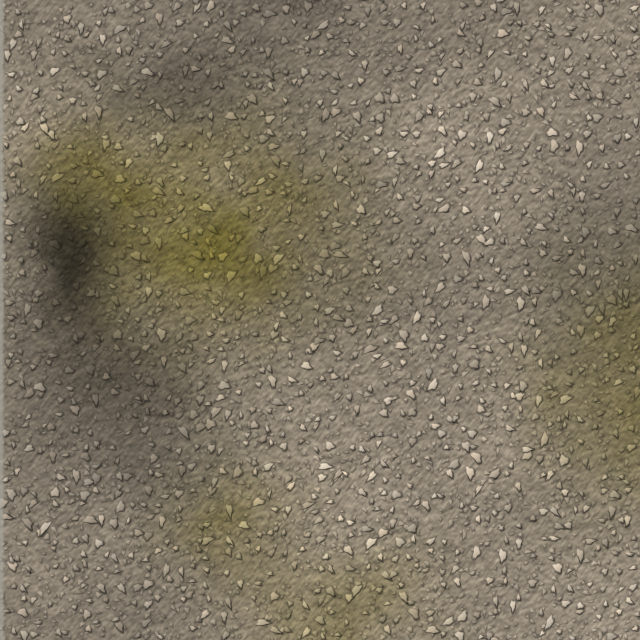
Reproduce this texture procedurally as a WebGL 1 fragment shader.

```glsl
precision highp float;
// Weathered pebbledash concrete with embossed grit, olive moss and dark damp stains.
uniform vec2 u_resolution;

const vec3 CONCRETE = vec3(0.555, 0.515, 0.455);
const vec3 PEBBLE = vec3(0.75, 0.70, 0.63);
const vec3 MOSS_TINT = vec3(0.86, 0.85, 0.50);
const vec3 EDGE_LIGHT = vec3(0.66, 0.65, 0.61);
const vec2 LIGHT_DIR = vec2(-0.6, 0.8);

float hash(vec2 p) {
  return fract(sin(dot(p, vec2(127.1, 311.7))) * 43758.5);
}

float noise(vec2 p) {
  vec2 i = floor(p);
  vec2 f = fract(p);
  f = f * f * (3.0 - 2.0 * f);
  float low = mix(hash(i), hash(i + vec2(1.0, 0.0)), f.x);
  float high = mix(hash(i + vec2(0.0, 1.0)), hash(i + vec2(1.0)), f.x);
  return mix(low, high, f.y);
}

float fbm(vec2 p) {
  float sum = 0.0;
  float gain = 0.5;
  for (int i = 0; i < 4; i++) {
    sum += gain * noise(p);
    p = p * 2.03 + 17.3;
    gain *= 0.5;
  }
  return sum / 0.9375;
}

vec2 rotate(vec2 p, float angle) {
  float c = cos(angle);
  float s = sin(angle);
  return vec2(c * p.x - s * p.y, s * p.x + c * p.y);
}

// Soft elliptical patch, 1 at its centre.
float patchAt(vec2 p, vec2 center, vec2 radius) {
  vec2 d = (p - center) / radius;
  return exp(-dot(d, d));
}

// Fine relief: the slope of a noise field along the light direction.
float emboss(vec2 p, float scale) {
  vec2 q = rotate(p, 0.6) * scale * vec2(1.25, 0.8);
  return noise(q) - noise(q + vec2(0.55, -0.45));
}

// Scatters irregular stones, each with a lit body and a dark rim.
vec3 addPebbles(vec3 color, vec2 p, float cells, float seed, float share, float strength) {
  vec2 g = p * cells;
  vec2 home = floor(g);
  float blur = 0.0008 + 0.5 / u_resolution.y;
  for (int y = -1; y <= 1; y++) {
    for (int x = -1; x <= 1; x++) {
      vec2 cell = home + vec2(float(x), float(y));
      vec2 key = cell + seed;
      float present = step(hash(key + 3.7), share);
      vec2 jitter = vec2(hash(key), hash(key + 41.3));
      vec2 offset = g - cell - 0.1 - 0.8 * jitter;
      float pick = hash(key + 9.1);
      float size = mix(0.13, 0.30, pick * pick);
      float stretch = mix(1.0, 1.5, hash(key + 23.9));
      float turn = 0.9 + 3.6 * (hash(key + 57.1) - 0.5);
      vec2 local = rotate(offset, turn) / (size * vec2(stretch, 1.0 / stretch));
      float theta = atan(local.y, local.x + 0.0001);
      float lumps = 0.16 * sin(3.0 * theta + 6.28 * pick)
                  + 0.09 * sin(5.0 * theta + 6.28 * jitter.x);
      float radius = length(local) * (1.0 + lumps);
      float dist = (radius - 1.0) * size / cells;
      float facing = dot(offset, LIGHT_DIR) / max(length(offset), 0.001);
      float body = present * strength * (1.0 - smoothstep(-blur, blur, dist));
      float rimPos = (dist - 0.0007) / 0.0018;
      float rim = present * strength * exp(-rimPos * rimPos);
      float glow = 0.82 + 0.36 * hash(key + 71.7) + 0.16 * facing * min(radius, 1.0);
      vec3 tint = PEBBLE + vec3(0.025, 0.0, -0.02) * (jitter.y - 0.4);
      color = mix(color, tint * glow, 0.85 * body);
      color *= 1.0 - rim * (0.27 - 0.22 * facing);
    }
  }
  return color;
}

void main() {
  vec2 p = gl_FragCoord.xy / u_resolution;
  vec2 warp = vec2(fbm(p * 5.0), fbm(p * 5.0 + 31.7)) - 0.5;
  vec2 q = p + 0.16 * warp;

  // Broad damp stains and mossy areas
  float stain = 0.58 * patchAt(q, vec2(0.11, 0.61), vec2(0.10, 0.12))
              + 0.28 * patchAt(q, vec2(0.28, 0.87), vec2(0.14, 0.07))
              + 0.24 * patchAt(q, vec2(0.42, 1.00), vec2(0.16, 0.06))
              + 0.28 * patchAt(q, vec2(0.18, 0.40), vec2(0.20, 0.13))
              + 0.14 * patchAt(q, vec2(0.95, 0.58), vec2(0.18, 0.14));
  float moss = patchAt(q, vec2(0.31, 0.64), vec2(0.19, 0.15))
             + 0.6 * patchAt(q, vec2(0.13, 0.77), vec2(0.10, 0.08))
             + 0.6 * patchAt(q, vec2(1.00, 0.43), vec2(0.13, 0.16))
             + 0.5 * patchAt(q, vec2(0.36, 0.20), vec2(0.09, 0.10))
             + 0.5 * patchAt(q, vec2(0.52, 0.03), vec2(0.13, 0.08));
  moss = clamp(moss * (0.45 + 0.9 * fbm(p * 14.0 + 5.0)), 0.0, 1.0);
  float exposure = 1.0 - stain - 0.10 * moss + 0.30 * (fbm(p * 4.0 + 8.0) - 0.5);

  // Gritty ground
  float grain = 0.22 * emboss(p, 150.0) + 0.16 * emboss(p + 3.1, 270.0);
  float mottle = 0.16 * (noise(p * 105.0) - 0.5) + 0.12 * (noise(p * 240.0) - 0.5);
  vec3 color = CONCRETE * (1.0 + grain + mottle);

  // Small grit, then larger stones
  float relief = clamp(0.35 + 0.65 * exposure - 0.25 * moss, 0.3, 1.0);
  color = addPebbles(color, p, 76.0, 13.0, 0.55, 0.55 * relief);
  color = addPebbles(color, p, 41.0, 87.0, 0.78, relief);

  // Staining, moss tint and the pale left edge
  color *= exposure * mix(vec3(1.0), MOSS_TINT, moss);
  float edge = 1.0 - smoothstep(0.003, 0.010, p.x + 0.002 * noise(p * 60.0));
  color = mix(color, EDGE_LIGHT, 0.7 * edge);
  gl_FragColor = vec4(clamp(color, 0.0, 1.0), 1.0);
}
```
